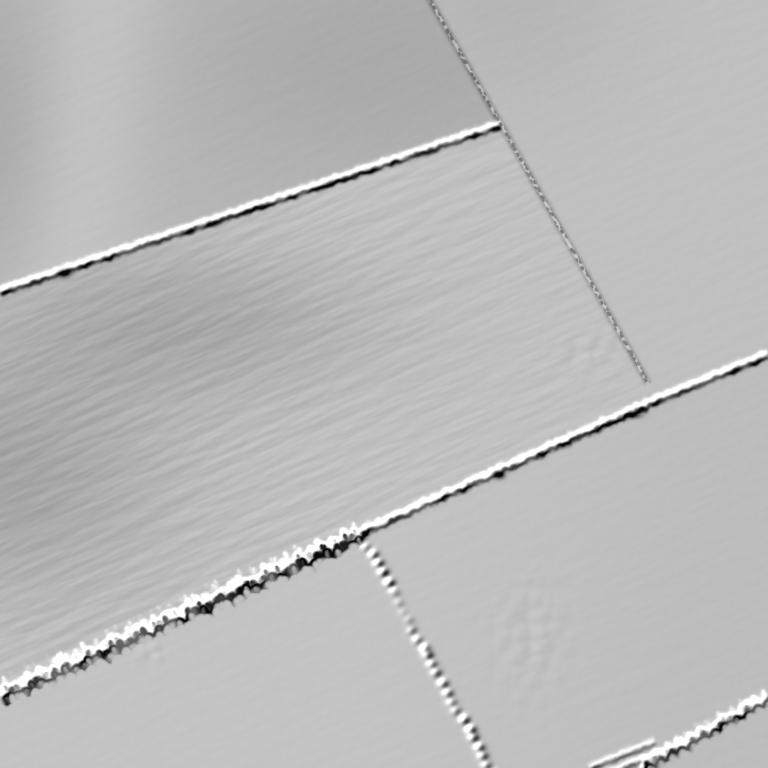
Write a three.js fragment shader that draws this texture map.

```glsl
varying vec2 vUv;

const vec3 TINT = vec3(1.0);
const vec2 LIGHT_DIR = vec2(-0.75, 0.66);
const float LIT = 0.42;
const float SHADE = 0.80;
const float STONE_SCALE = 95.0;
const float JOINT_BLUR = 0.004;
const float FURROW_ANGLE = 0.41;
const float FURROW_DEPTH = 0.075;
const float GRAIN_DEPTH = 0.022;
const float BEAD_STEP = 0.0135;
const float BEAD_SIZE = 0.0062;

// Ends and joints of the field boundaries
const vec2 UPPER_A = vec2(0.0, 0.620);
const vec2 UPPER_B = vec2(0.651, 0.837);
const vec2 FENCE_A = vec2(0.560, 1.0);
const vec2 FENCE_B = vec2(0.844, 0.501);
const vec2 MAIN_A = vec2(0.0, 0.095);
const vec2 MAIN_B = vec2(0.469, 0.306);
const vec2 MAIN_C = vec2(0.846, 0.475);
const vec2 MAIN_D = vec2(1.0, 0.538);
const vec2 HEDGE_B = vec2(0.638, 0.0);
const vec2 CORNER_A = vec2(0.833, 0.0);
const vec2 CORNER_B = vec2(1.0, 0.0925);

vec2 hash2(vec2 p) {
  return fract(sin(vec2(dot(p, vec2(127.1, 311.7)), dot(p, vec2(269.5, 183.3)))) * 43758.5);
}

float cellular(vec2 p) {
  vec2 id = floor(p), f = fract(p);
  float nearest = 2.0;
  for (int j = -1; j <= 1; j++) for (int i = -1; i <= 1; i++) {
    vec2 o = vec2(float(i), float(j));
    nearest = min(nearest, length(o + hash2(id + o) - f));
  }
  return nearest;
}

float emboss(vec2 p, vec2 shift) { return cellular(p + shift) - cellular(p - shift); }

float bell(float x) { return exp(-x * x); }

float blob(vec2 p, vec2 centre, vec2 radius) { return bell(length((p - centre) / radius)); }

// Distance along a line, and to its left
vec2 lineSpace(vec2 p, vec2 a, vec2 b) {
  vec2 t = normalize(b - a);
  return vec2(dot(p - a, t), dot(p - a, vec2(-t.y, t.x)));
}

float span(float x, float from, float to) {
  return smoothstep(from - JOINT_BLUR, from + JOINT_BLUR, x)
       * (1.0 - smoothstep(to - JOINT_BLUR, to + JOINT_BLUR, x));
}

// Raised bank: lit upper side, shaded lower side
float wall(vec2 p, vec2 a, vec2 b, float width, float rough) {
  vec2 q = lineSpace(p, a, b);
  float stone = cellular(p * STONE_SCALE) - 0.45;
  float sway = 0.3 * sin(q.x * 170.0 + 2.0) + 0.25 * sin(q.x * 391.0);
  float d = q.y / width + rough * (1.7 * stone + sway);
  float patchy = 0.75 + 0.25 * sin(q.x * 83.0 + 3.0 * sin(q.x * 47.0));
  float relief = LIT * bell(d - 0.9) - SHADE * patchy * bell((d + 0.8) * 1.15);
  return relief * span(q.x, 0.0, length(b - a));
}

// Row of embossed bushes
float hedge(vec2 p) {
  vec2 q = lineSpace(p, MAIN_B, HEDGE_B);
  vec2 along = normalize(HEDGE_B - MAIN_B);
  float id = floor(q.x / BEAD_STEP), sum = 0.0;
  for (int i = -1; i <= 1; i++) {
    float k = id + float(i);
    vec2 h = hash2(vec2(k, 7.0)) - 0.5;
    vec2 centre = MAIN_B + along * (k + 0.5 + 0.5 * h.x) * BEAD_STEP
                + vec2(-along.y, along.x) * h.y * 0.005;
    vec2 r = (p - centre) / BEAD_SIZE;
    float slope = 1.7 * dot(r, LIGHT_DIR) * exp(-dot(r, r));
    sum += slope * (0.75 + 0.5 * h.y);
  }
  float strength = 1.0 - 0.7 * span(q.x, 0.085, 0.140);
  return sum * strength * span(q.x, 0.0, 0.36);
}

float fence(vec2 p) {
  vec2 q = lineSpace(p, FENCE_A, FENCE_B);
  float speck = smoothstep(0.25, 0.65, cellular(p * 150.0));
  float relief = 0.32 * bell(q.y / 0.0025) * speck - 0.27 * bell(q.y / 0.0042);
  return relief * span(q.x, -0.02, length(FENCE_B - FENCE_A));
}

void main() {
  vec2 p = vUv;
  float eastSide = smoothstep(-0.003, 0.003, lineSpace(p, FENCE_A, FENCE_B).y);
  float north = smoothstep(-0.003, 0.003, lineSpace(p, UPPER_A, UPPER_B).y);
  float mainSide = p.x < MAIN_B.x ? lineSpace(p, MAIN_A, MAIN_B).y : lineSpace(p, MAIN_B, MAIN_C).y;
  float aboveMain = smoothstep(-0.003, 0.003, mainSide);

  // Broad tone of each field
  float northTone = 0.715 + 0.055 * bell((p.x - 0.12 - 0.15 * (p.y - 0.9)) / 0.09)
    - 0.05 * blob(p, vec2(0.5, 0.93), vec2(0.28, 0.16)) - 0.05 * blob(p, vec2(0.0, 0.82), vec2(0.08, 0.2));
  float middleTone = 0.755 - 0.095 * blob(p, vec2(0.24, 0.58), vec2(0.24, 0.10))
    - 0.11 * blob(p, vec2(0.0, 0.38), vec2(0.22, 0.16));
  float eastTone = 0.752 - 0.04 * blob(p, vec2(0.66, 1.0), vec2(0.16, 0.14));
  float southTone = 0.765 - 0.025 * smoothstep(0.4, 1.0, p.x);
  float tone = mix(mix(middleTone, northTone, north), eastTone, eastSide);
  tone = mix(southTone, tone, aboveMain);

  // Ploughed furrows and fine ground grain
  vec2 dir = vec2(cos(FURROW_ANGLE), sin(FURROW_ANGLE));
  vec2 f = vec2(dot(p, dir), dot(p, vec2(-dir.y, dir.x)));
  float middle = aboveMain * (1.0 - north) * (1.0 - eastSide);
  float furrow = emboss(f * vec2(11.0, 75.0), vec2(0.0, 0.14)) + 0.6 * emboss(f * vec2(26.0, 130.0), vec2(0.0, 0.14));
  float ripple = sin(f.y * 260.0 + 2.0 * sin(f.x * 9.0)) * sin(f.y * 97.0 + f.x * 5.0);
  tone += (FURROW_DEPTH * furrow + 0.007 * ripple) * mix(0.16, 1.0 - 0.4 * smoothstep(0.3, 0.75, p.x), middle);
  float bumps = blob(p, vec2(0.69, 0.17), vec2(0.05, 0.08)) + 1.5 * blob(p, vec2(0.195, 0.155), vec2(0.02))
    + blob(p, vec2(0.77, 0.54), vec2(0.05, 0.03));
  tone += GRAIN_DEPTH * (0.35 * emboss(p * 90.0, LIGHT_DIR * 0.2) + 3.0 * bumps * emboss(p * 48.0, LIGHT_DIR * 0.2));

  // Boundaries
  tone += wall(p, UPPER_A, UPPER_B, 0.0040, 0.35) + fence(p) + hedge(p);
  tone += wall(p, MAIN_A, MAIN_B, 0.0066, 1.1) + wall(p, MAIN_B, MAIN_C, 0.0042, 0.5);
  tone += wall(p, MAIN_C, MAIN_D, 0.0040, 0.3) + wall(p, CORNER_A, CORNER_B, 0.0052, 0.8);
  for (int i = 0; i < 2; i++) {
    vec2 shift = vec2(0.008, -0.013) * float(i);
    tone += 0.6 * wall(p, vec2(0.768, 0.0) + shift, vec2(0.853, 0.034) + shift, 0.0036, 0.4);
  }
  tone -= 0.6 * (blob(p, vec2(0.084, 0.645), vec2(0.008, 0.006)) + blob(p, vec2(0.650, 0.381), vec2(0.007, 0.005))
    + blob(p, vec2(0.822, 0.459), vec2(0.012, 0.004)));

  gl_FragColor = vec4(TINT * clamp(tone, 0.03, 1.0), 1.0);
}
```
